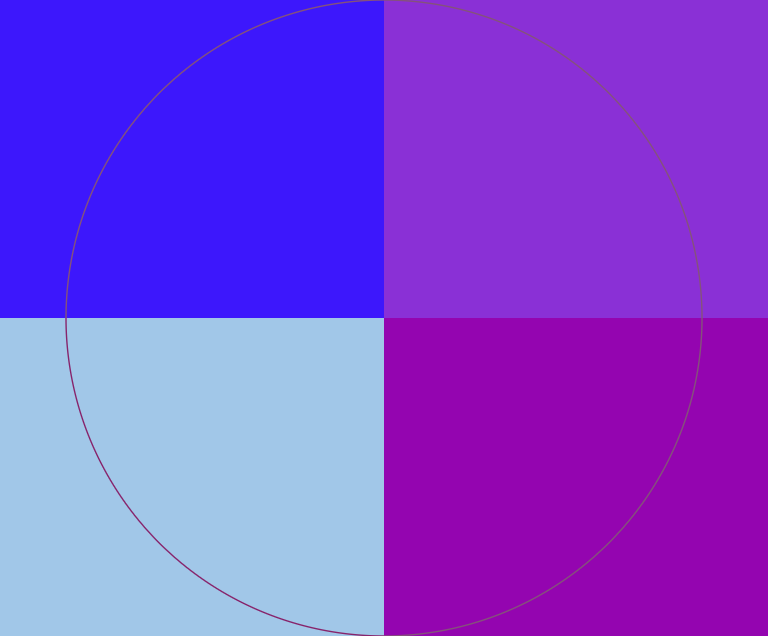
Reproduce this background procedurally as a Shadertoy shader.

```glsl
// Antialiased step: 0 below zero, 1 above, one pixel wide
float softStep(float d, float pixel) {
    return clamp(d / pixel + 0.5, 0.0, 1.0);
}

void mainImage(out vec4 fragColor, in vec2 fragCoord) {
    // Centred coordinates, in canvas heights
    vec2 p = (fragCoord - 0.5 * iResolution.xy) / iResolution.y;
    float pixel = 1.0 / iResolution.y;
    float right = softStep(p.x, pixel);
    float top = softStep(p.y, pixel);

    // Four flat quadrants
    vec3 lower = mix(vec3(0.63, 0.78, 0.91), vec3(0.58, 0.02, 0.69), right);
    vec3 upper = mix(vec3(0.24, 0.09, 0.99), vec3(0.54, 0.19, 0.84), right);
    vec3 color = mix(lower, upper, top);

    // Hairline circle touching the top and bottom, redder at lower left
    vec3 ringColor = mix(vec3(0.53, 0.14, 0.42), vec3(0.52, 0.32, 0.48), max(right, top));
    float ringDistance = abs(length(p) - 0.5) - 0.0011;
    color = mix(color, ringColor, softStep(-ringDistance, pixel));

    fragColor = vec4(color, 1.0);
}
```
